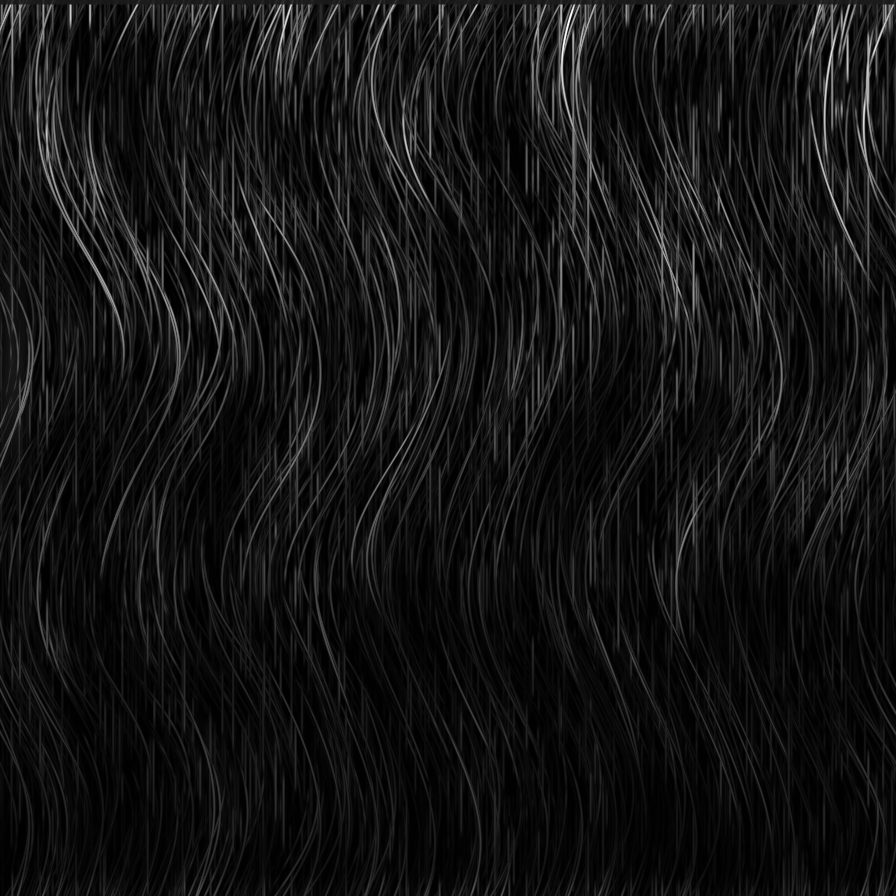
Give the GLSL for this texture, as a Shadertoy shader.

```glsl
// Dark wavy hair: stacked layers of thin strands hang from the top edge.
// Curved layers follow a shared sine sway, straight layers cross them, and
// gradient noise breaks every strand into fading highlights.

const int CURVED_LAYERS = 11;
const int STRAIGHT_LAYERS = 7;
const float TAU = 6.2831853;
const float WAVE_PERIOD = 0.53;      // height of one full sway
const float WAVE_START = 0.117;      // depth of the first leftmost bend
const float SWAY_MIN = 0.030;
const float SWAY_MAX = 0.054;
const float CURVED_DENSITY = 62.0;   // strands per canvas width and layer
const float STRAIGHT_DENSITY = 82.0;
const float STRAND_RADIUS = 0.0012;
const float TIP_LIGHT = 0.17;        // brightness at the bottom
const float ROOT_LIGHT = 0.82;       // brightness at the top
const float FRINGE_DEPTH = 0.034;    // height of the bright root streaks
const float RIM_DEPTH = 0.005;       // dull band along the top edge
const vec3 HAIR_TINT = vec3(1.0);
const vec3 BASE_COLOR = vec3(0.004);

float hash(vec2 p) {
    vec3 q = fract(vec3(p.xyx) * 0.1031);
    q += dot(q, q.yzx + 33.33);
    return fract((q.x + q.y) * q.z);
}

vec2 gradientAt(vec2 cell) {
    float angle = TAU * hash(cell);
    return vec2(cos(angle), sin(angle));
}

float gradientNoise(vec2 p) {
    vec2 i = floor(p), f = p - i;
    vec2 s = f * f * f * (f * (f * 6.0 - 15.0) + 10.0);
    vec2 e = vec2(0.0, 1.0);
    float a = dot(gradientAt(i), f);
    float b = dot(gradientAt(i + e.yx), f - e.yx);
    float c = dot(gradientAt(i + e.xy), f - e.xy);
    float d = dot(gradientAt(i + e.yy), f - e.yy);
    return mix(mix(a, b, s.x), mix(c, d, s.x), s.y);
}

// Sideways shift of a strand at a given depth below the top edge
float sway(float depth, float phase) {
    return -cos(TAU * (depth - WAVE_START) / WAVE_PERIOD + phase);
}

// One layer of parallel strands, broken along y into highlights
float strands(float x, float y, float density, float breaks, float layer, float pixel) {
    float u = x * density + 17.3 * layer;
    float id = floor(u);
    float seed = hash(vec2(id + 200.0, layer * 7.0 + 3.0));
    float gloss = hash(vec2(id + 500.0, layer * 5.0 + 11.0));
    float center = mix(0.3, 0.7, seed);
    float dist = abs(u - id - center) / density;
    float line = 1.0 - smoothstep(0.0, STRAND_RADIUS + pixel, dist);
    float run = gradientNoise(vec2(seed * 171.7, y * breaks + 37.0 * gloss));
    float grain = gradientNoise(vec2(seed * 93.1, y * 70.0));
    float lit = smoothstep(0.0, 0.3, run + 0.12 * grain);
    return line * lit * mix(0.16, 1.0, gloss * gloss * gloss);
}

// Short upright streaks at the roots
float fringe(vec2 p, float depth, float pixel) {
    float streak = strands(p.x, 0.3, 120.0, 1.0, 41.0, pixel);
    streak = max(streak, strands(p.x, 0.7, 95.0, 1.0, 47.0, pixel));
    streak = max(streak, strands(p.x, 0.5, 105.0, 1.0, 53.0, pixel));
    float reach = FRINGE_DEPTH * (1.0 + gradientNoise(vec2(p.x * 60.0, 2.5)));
    return streak * (1.0 - smoothstep(0.5 * reach, reach, depth));
}

void mainImage(out vec4 fragColor, in vec2 fragCoord) {
    vec2 p = fragCoord / iResolution.xy;
    float pixel = 1.0 / min(iResolution.x, iResolution.y);
    float depth = 1.0 - p.y;
    float drift = 0.9 * gradientNoise(p * vec2(3.0, 2.0) + 4.7);

    // Curved locks
    float hair = 0.0;
    for (int i = 0; i < CURVED_LAYERS; i++) {
        float layer = float(i);
        float amount = mix(SWAY_MIN, SWAY_MAX, hash(vec2(layer, 9.0)));
        float phase = drift + 0.8 * (hash(vec2(layer, 23.0)) - 0.5);
        float x = p.x - amount * sway(depth, phase);
        hair = max(hair, strands(x, p.y, CURVED_DENSITY, 4.5, layer, pixel));
    }

    // Straight, shorter strands
    for (int i = 0; i < STRAIGHT_LAYERS; i++) {
        float layer = float(i + CURVED_LAYERS);
        hair = max(hair, 0.75 * strands(p.x, p.y, STRAIGHT_DENSITY, 13.0, layer, pixel));
    }

    // Soft sheen and dark gaps that follow the locks
    float lockX = p.x - mix(SWAY_MIN, SWAY_MAX, 0.5) * sway(depth, drift);
    float clump = gradientNoise(vec2(lockX * 13.0, p.y * 5.0));
    float sheen = gradientNoise(vec2(lockX * 75.0, p.y * 9.0));
    hair *= clamp(0.95 + 1.1 * clump, 0.35, 1.5);
    hair += 0.12 * smoothstep(0.1, 0.6, sheen) * smoothstep(-0.1, 0.4, clump);

    // Light fades from root to tip, with a faint lift at the bottom edge
    float light = mix(TIP_LIGHT, ROOT_LIGHT, pow(p.y, 1.35));
    light += 0.16 * (1.0 - smoothstep(0.0, 0.03, p.y));
    float value = hair * light;
    value = max(value, 0.85 * fringe(p, depth, pixel));

    // Blurred haze on the left edge and dull rim on top
    float haze = smoothstep(0.4, 0.55, p.y) * (1.0 - smoothstep(0.62, 0.78, p.y));
    float hazeGrain = 0.7 + 0.6 * gradientNoise(vec2(p.x * 130.0, p.y * 6.0));
    value = max(value, 0.09 * haze * hazeGrain * (1.0 - smoothstep(0.015, 0.045, p.x)));
    float rim = 1.0 - smoothstep(RIM_DEPTH - pixel, RIM_DEPTH + pixel, depth);
    value = mix(value, 0.09 + 0.1 * hair, rim);

    fragColor = vec4(BASE_COLOR + HAIR_TINT * value, 1.0);
}
```
